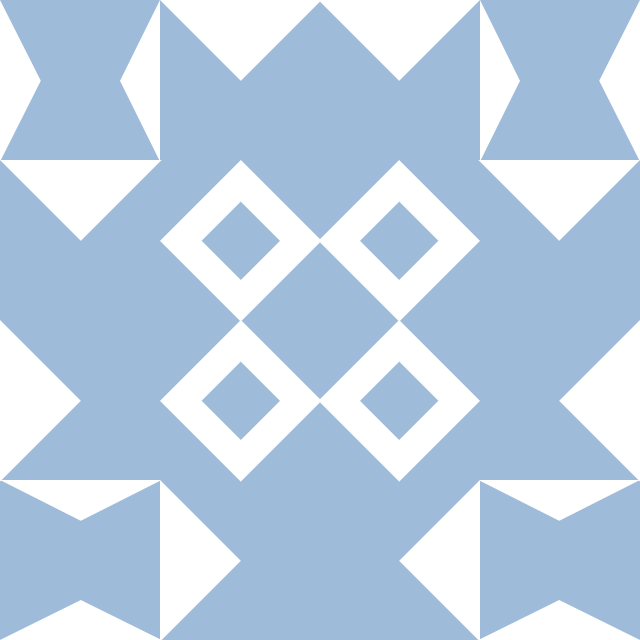
Give the GLSL for this pattern, as a WebGL 2 fragment shader.

```glsl
#version 300 es
precision highp float;

#define GRID 4.0
#define BLEED 0.005
#define TALL 0.5
#define SHORT 0.25
#define BLUE vec3(0.62, 0.735, 0.853)
#define WHITE vec3(1.0)

uniform vec2 u_resolution;
out vec4 fragColor;

const vec2 RIGHT = vec2(1.0, 0.0);
const vec2 DOWN = vec2(0.0, 1.0);

// Signed distance to a diamond with the given half diagonal
float diamond(vec2 p, float radius) {
    return (abs(p.x) + abs(p.y) - radius) * inversesqrt(2.0);
}

// Triangle whose base spans one tile edge and whose tip points along dir
float wedge(vec2 p, vec2 baseMid, vec2 dir, float height) {
    vec2 v = p - baseMid;
    float depth = dot(v, dir);
    float side = abs(dot(v, vec2(-dir.y, dir.x)) );
    float halfBase = 0.5 + BLEED;
    float slope = (depth * halfBase + side * height - halfBase * height)
                / length(vec2(halfBase, height));
    return max(-depth, slope);
}

void main() {
    // Tile units, y downwards, right half folded onto the left
    vec2 p = gl_FragCoord.xy / u_resolution * GRID;
    p = vec2(2.0 - abs(2.0 - p.x), GRID - p.y);
    float pixel = GRID / min(u_resolution.x, u_resolution.y);

    float mid = 0.5 + BLEED;
    float tall = TALL + BLEED;
    float low = SHORT + BLEED;

    // Tall wedges around the border
    float d = wedge(p, vec2(1.0 + mid, 0.0), DOWN, tall);
    d = min(d, wedge(p, vec2(mid, 1.0), DOWN, tall));
    d = min(d, wedge(p, vec2(0.0, 2.0 + mid), RIGHT, tall));
    d = min(d, wedge(p, vec2(1.0, 3.0 + mid), RIGHT, tall));

    // Paired short wedges pinch the corner tiles
    d = min(d, wedge(p, vec2(0.0, mid), RIGHT, low));
    d = min(d, wedge(p, vec2(1.0, mid), -RIGHT, SHORT));
    d = min(d, wedge(p, vec2(mid, 3.0), DOWN, low));
    d = min(d, wedge(p, vec2(mid, 4.0), -DOWN, SHORT));

    // Hollow diamonds in the centre tiles
    for (float row = 1.0; row < 3.0; row++) {
        vec2 q = p - vec2(1.0, row) - mid;
        float ring = max(diamond(q, tall), -diamond(q, SHORT - BLEED));
        d = min(d, ring);
    }

    float coverage = clamp(0.5 - d / pixel, 0.0, 1.0);
    fragColor = vec4(mix(BLUE, WHITE, coverage), 1.0);
}
```
